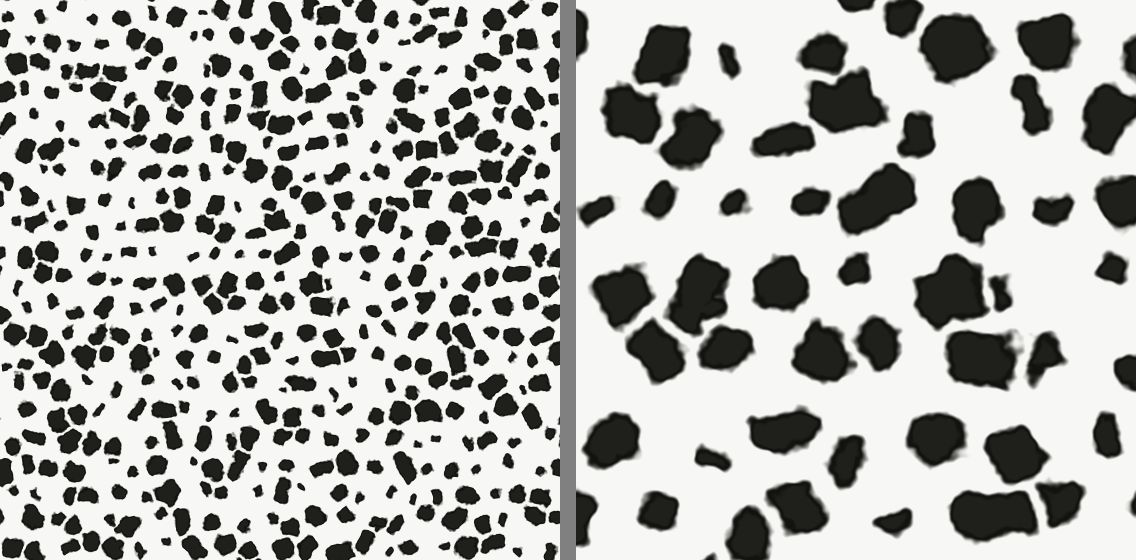
Left, the full canvas; right, a detail of the centre.
This pattern is drawn by a WebGL 2 fragment shader. Its source:

```glsl
#version 300 es
precision highp float;
// Irregular dark spots on an off-white ground, like an animal coat.
// Each cell of a staggered, jittered grid holds one turned rounded box, some
// with a side lobe; gradient noise bends the outlines, a gap parts neighbours.

uniform vec2 u_resolution;
out vec4 outColor;

const vec3 GROUND = vec3(0.97, 0.97, 0.96);
const vec3 INK = vec3(0.12, 0.12, 0.11);
const vec3 INK_RIM = vec3(0.07, 0.07, 0.06);

const float CELLS = 21.0;           // spots across the canvas
// Sizes below are in cells
const float JITTER = 0.27;          // largest shift from the cell centre
const float SIZE_MIN = 0.15;
const float SIZE_MAX = 0.43;
const float STRETCH = 0.5;          // largest extra elongation
const float LEAN = 0.9;             // mean direction, radians
const float LEAN_SPREAD = 2.7;
const float LOBE_SHARE = 0.35;      // share of spots with a side lobe
const float GAP = 0.13;             // clear space kept between spots
const float BEND = 0.16;            // coarse warp of the outlines
const float LUMPS = 0.06;           // medium unevenness
const float RAGGED = 0.04;          // fine unevenness
// Widths below are in canvas units
const float EDGE_SOFTNESS = 0.0019;
const float RIM_DEPTH = 0.0035;

// Three random values in 0..1 for a cell and a salt
vec3 hash3(vec2 cell, int salt) {
  uvec3 v = uvec3(ivec3(ivec2(cell), salt)) * 1664525u + 1013904223u;
  v.x += v.y * v.z; v.y += v.z * v.x; v.z += v.x * v.y;
  v ^= v >> 16u;
  v.x += v.y * v.z; v.y += v.z * v.x; v.z += v.x * v.y;
  return vec3(v >> 8u) / 16777216.0;
}

vec2 direction(float angle) {
  return vec2(cos(angle), sin(angle));
}

float cornerSlope(vec2 corner, vec2 p) {
  return dot(direction(6.2832 * hash3(corner, 7).x), p - corner);
}

float gradientNoise(vec2 p) {
  vec2 i = floor(p), f = p - i;
  vec2 u = f * f * f * (f * (f * 6.0 - 15.0) + 10.0);
  vec2 e = vec2(1.0, 0.0);
  return mix(mix(cornerSlope(i, p), cornerSlope(i + e.xy, p), u.x),
             mix(cornerSlope(i + e.yx, p), cornerSlope(i + e.xx, p), u.x), u.y);
}

float smoothMin(float a, float b, float k) {
  float h = max(k - abs(a - b), 0.0) / k;
  return min(a, b) - 0.25 * h * h * k;
}

float roundedBox(vec2 p, vec2 halfSize, float corner) {
  vec2 q = abs(p) - halfSize + corner;
  return length(max(q, 0.0)) + min(max(q.x, q.y), 0.0) - corner;
}

// Signed distance to the spot of one cell; p is relative to the cell centre
float spotDistance(vec2 p, vec2 cell) {
  vec3 place = hash3(cell, 1), form = hash3(cell, 2), lobe = hash3(cell, 3);
  p -= (2.0 * place.xy - 1.0) * JITTER;

  vec2 axis = direction(LEAN + (place.z - 0.5) * LEAN_SPREAD);
  vec2 q = vec2(dot(p, axis), dot(p, vec2(-axis.y, axis.x)));
  float size = mix(SIZE_MIN, SIZE_MAX, form.x);
  float stretch = 1.0 + STRETCH * form.y * form.y;
  vec2 halfSize = size * vec2(stretch, 1.0 / stretch);
  float d = roundedBox(q, halfSize, halfSize.y * mix(0.65, 1.0, form.z));

  if (lobe.x < LOBE_SHARE) {
    vec2 lobeCentre = direction(6.2832 * lobe.y) * size * 0.8;
    d = smoothMin(d, length(q - lobeCentre) - size * mix(0.45, 0.65, lobe.z), 0.06);
  }
  return d;
}

// Distance to the nearest spot, cut back where a second one comes too close
float spotField(vec2 p) {
  float nearest = 10.0, second = 10.0;
  for (int j = -1; j <= 1; j++) {
    float row = floor(p.y) + float(j);
    float stagger = 0.5 * mod(row, 2.0);
    for (int i = -1; i <= 1; i++) {
      vec2 cell = vec2(floor(p.x - stagger) + float(i), row);
      float d = spotDistance(p - cell - vec2(0.5 + stagger, 0.5), cell);
      second = min(second, max(nearest, d));
      nearest = min(nearest, d);
    }
  }
  return -smoothMin(-nearest, 0.5 * (second - nearest - GAP), 0.05);
}

void main() {
  float canvas = min(u_resolution.x, u_resolution.y);
  vec2 p = gl_FragCoord.xy / canvas * CELLS;

  // Uneven, hand-cut outlines
  vec2 bend = vec2(gradientNoise(p * 2.2), gradientNoise(p * 2.2 + 57.0));
  float d = spotField(p + BEND * bend);
  d += LUMPS * gradientNoise(p * 4.5 + 13.0) + RAGGED * gradientNoise(p * 9.0 + 31.0);
  d /= CELLS;

  // Ink with a slightly darker rim, soft at the edge
  float soft = max(EDGE_SOFTNESS, 0.7 / canvas);
  vec3 ink = mix(INK_RIM, INK, smoothstep(-0.001, 0.001, -d - RIM_DEPTH));
  outColor = vec4(mix(ink, GROUND, smoothstep(-soft, soft, d)), 1.0);
}
```
